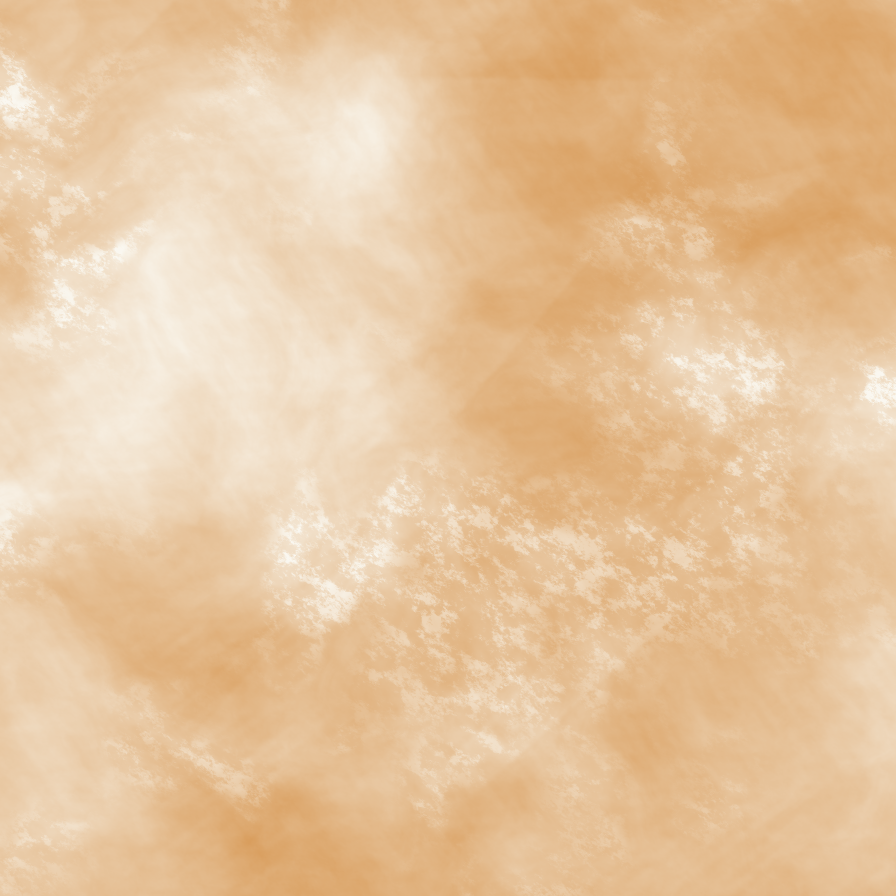
Reproduce this texture procedurally as a WebGL 1 fragment shader.

```glsl
precision highp float;
uniform vec2 u_resolution;

// Colours
const vec3 OCHRE = vec3(0.84, 0.59, 0.32);
const vec3 CREAM = vec3(0.98, 0.97, 0.94);

// Tone: 0 is ochre, 1 is cream
const float BASE_TONE = 0.525;
const float CLOUD_CONTRAST = 1.12;
const float MOTTLE_CONTRAST = 0.22;
const float FIBRE_CONTRAST = 0.07;
const float SPECKLE_STRENGTH = 0.26;
const float GLOW_STRENGTH = 0.13;
const float CREASE_STRENGTH = 0.07;

// Features per canvas height
const vec2 CLOUD_SCALE = vec2(2.9, 3.7);
const float MOTTLE_SCALE = 17.0;
const float PATCH_SCALE = 5.5;
const float SPECKLE_SCALE = 46.0;
const vec2 FIBRE_SCALE = vec2(24.0, 125.0);
const float WARP = 0.10;
const float CREASE_WIDTH = 0.07;
const float CREASE_EDGE = 0.004;
const int CREASES = 9;

float hash(vec2 p) {
  vec3 q = fract(p.xyx * vec3(0.1031, 0.1030, 0.0973));
  q += dot(q, q.yzx + 33.33);
  return fract((q.x + q.y) * q.z);
}

float noise(vec2 p) {
  vec2 cell = floor(p);
  vec2 f = p - cell;
  f = f * f * f * (f * (f * 6.0 - 15.0) + 10.0);
  float low = mix(hash(cell), hash(cell + vec2(1.0, 0.0)), f.x);
  float high = mix(hash(cell + vec2(0.0, 1.0)), hash(cell + 1.0), f.x);
  return mix(low, high, f.y);
}

mat2 rotation(float angle) {
  float c = cos(angle), s = sin(angle);
  return mat2(c, s, -s, c);
}

// Layered noise, turned at each octave to hide the lattice
float fbm(vec2 p, float gain) {
  mat2 turn = 2.03 * rotation(0.65);
  float sum = 0.0, total = 0.0, weight = 1.0;
  for (int i = 0; i < 5; i++) {
    sum += weight * noise(p);
    total += weight;
    weight *= gain;
    p = turn * p + 17.3;
  }
  return sum / total;
}

// Fine strokes whose direction changes from region to region
float fibres(vec2 p) {
  float rising = noise(rotation(-0.65) * p * FIBRE_SCALE + 61.0);
  float falling = noise(rotation(0.95) * p * FIBRE_SCALE + 23.0);
  float level = noise(rotation(-0.08) * p * FIBRE_SCALE + 87.0);
  float region = smoothstep(0.3, 0.7, noise(p * 4.0 + 9.0));
  return mix(mix(rising, falling, region), level, 0.4) - 0.5;
}

// Straight folds: sharp on one side, fading on the other
float creases(vec2 p) {
  float sum = 0.0;
  for (int i = 0; i < CREASES; i++) {
    float id = float(i);
    vec2 centre = vec2(hash(vec2(id, 3.0)), hash(vec2(id, 7.0)));
    float angle = mix(-0.35, 1.0, hash(vec2(id, 11.0)));
    vec2 q = rotation(-angle) * (p - centre);
    float side = hash(vec2(id, 19.0)) < 0.5 ? -1.0 : 1.0;
    float fade = smoothstep(-CREASE_EDGE, CREASE_EDGE, q.y)
               * exp(-max(q.y, 0.0) / CREASE_WIDTH);
    float extent = 1.0 - smoothstep(0.04, 0.26, abs(q.x));
    sum += side * fade * extent;
  }
  return sum;
}

void main() {
  vec2 p = gl_FragCoord.xy / u_resolution.y;

  // Broad clouds with ragged borders
  vec2 drift = vec2(fbm(p * 4.0 + 31.0, 0.5), fbm(p * 4.0 + 73.0, 0.5)) - 0.5;
  vec2 warped = p + 2.0 * WARP * drift;
  float cloud = fbm(warped * CLOUD_SCALE + 5.0, 0.46) - 0.5;
  float mottle = fbm(warped * MOTTLE_SCALE + 41.0, 0.6) - 0.5;

  // Dry, grainy highlights gathered in patches
  float patches = smoothstep(0.46, 0.76, fbm(warped * PATCH_SCALE + 91.0, 0.55));
  vec2 grainPoint = rotation(0.6) * p * vec2(0.75, 1.2) * SPECKLE_SCALE;
  float grain = fbm(grainPoint, 0.8);
  float speckle = smoothstep(0.44, 0.68, grain);

  float tone = BASE_TONE
             + CLOUD_CONTRAST * cloud
             + MOTTLE_CONTRAST * mottle
             + FIBRE_CONTRAST * (fibres(p) + grain - 0.5)
             + patches * (GLOW_STRENGTH * patches + SPECKLE_STRENGTH * speckle)
             + CREASE_STRENGTH * creases(p);

  gl_FragColor = vec4(mix(OCHRE, CREAM, clamp(tone, 0.0, 1.0)), 1.0);
}
```
